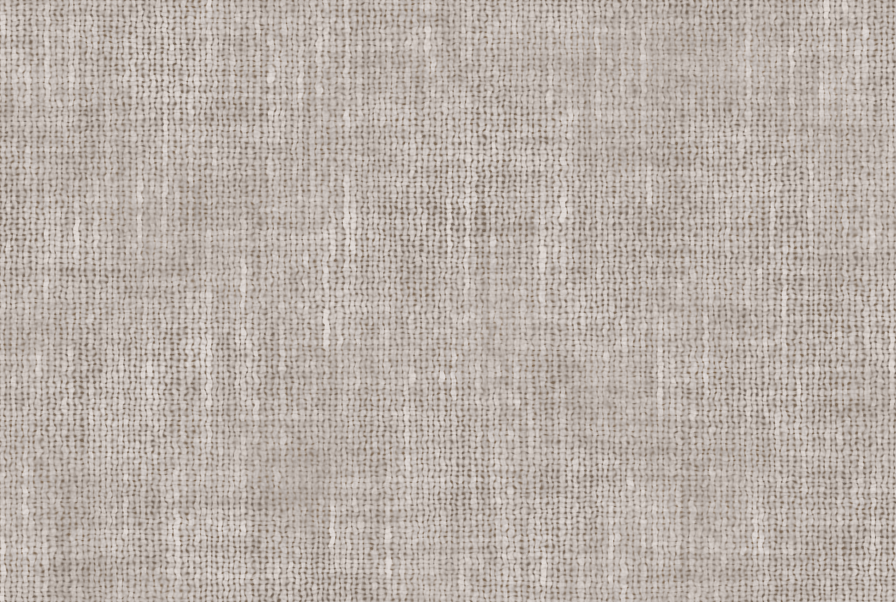
This texture is drawn by a WebGL 1 fragment shader. Its source:

```glsl
precision highp float;
// Pale linen cloth in plain weave: a nearly straight grid of upright and level
// yarns with small dark slits between them. Gradient noise varies the yarns in
// thickness and tone, breaks up the slits and fades the weave in broad patches.
uniform vec2 u_resolution;

vec2 gradientAt(vec2 cell) {
  vec3 h = fract(cell.xyx * vec3(0.1031, 0.1030, 0.0973));
  h += dot(h, h.yzx + 33.33);
  float angle = 6.2832 * fract((h.x + h.y) * h.z);
  return vec2(cos(angle), sin(angle));
}

// Gradient noise, roughly -0.7 to 0.7
float noise(vec2 p) {
  vec2 i = floor(p), f = fract(p);
  vec2 u = f * f * f * (f * (f * 6.0 - 15.0) + 10.0);
  float a = dot(gradientAt(i), f);
  float b = dot(gradientAt(i + vec2(1.0, 0.0)), f - vec2(1.0, 0.0));
  float c = dot(gradientAt(i + vec2(0.0, 1.0)), f - vec2(0.0, 1.0));
  float d = dot(gradientAt(i + 1.0), f - 1.0);
  return mix(mix(a, b, u.x), mix(c, d, u.x), u.y);
}

vec3 linen(vec2 p) {
  // Yarn grid: uneven spacing, slight bends and a small wobble at each crossing
  vec2 q = p * vec2(97.0, 110.0);
  q.x += 0.9 * noise(p * vec2(11.0, 1.5)) + 0.45 * noise(p * vec2(60.0, 70.0) + 11.0);
  q.y += 0.9 * noise(p * vec2(2.5, 9.0) + 37.0) + 0.55 * noise(p * vec2(65.0, 60.0) + 5.0);
  vec2 yarn = floor(q);
  vec2 across = abs(fract(q) - 0.5);

  // Slow changes along each single yarn, and quick ones from knot to knot
  float warpVary = noise(vec2(yarn.x * 7.31 + 0.4, p.y * 4.0));
  float weftVary = noise(vec2(p.x * 4.0, yarn.y * 5.37 + 90.3));
  float lump = noise(vec2(yarn.x * 3.37 + 50.2, p.y * 50.0));
  float knot = noise(p * vec2(75.0, 62.0) + 170.0);

  // Gaps narrow where yarns swell; the darkest slits lie where gaps cross
  float warpEdge = 0.15 + 0.14 * warpVary + 0.22 * lump;
  float weftEdge = 0.10 + 0.16 * weftVary + 0.16 * knot;
  float warpGap = smoothstep(warpEdge, 0.5, across.x);
  float weftGap = smoothstep(weftEdge, 0.5, across.y);
  float slit = warpGap * (0.3 + 0.7 * weftGap) * (1.0 + 0.9 * knot);

  // Over and under crossings
  float over = 1.0 - 2.0 * mod(yarn.x + yarn.y, 2.0);
  float relief = over * (weftGap - warpGap) * 0.07;

  // Broad patches of tight and open weave
  float patches = noise(p * vec2(3.2, 4.0) + 21.0) + 0.6 * noise(p * vec2(9.0, 7.0) + 63.0);
  float depth = clamp(1.0 + 0.6 * patches, 0.5, 1.5);

  float tone = 0.6 + depth * (0.25 - 0.94 * slit - 0.12 * weftGap + relief);
  tone += 0.17 * warpVary + 0.13 * weftVary + 0.14 * lump + 0.12 * knot;
  tone += 0.07 * noise(p * 5.0 + 130.0) + 0.1 * noise(p * 14.0 + 44.0);
  // Fibre grain
  tone += 0.2 * noise(p * vec2(230.0, 200.0) + 7.0);

  // Paler slubs: stretches of thick upright yarn
  tone += 0.1 * smoothstep(0.3, 0.55, warpVary + 0.3 * lump) * (1.0 - warpGap);
  tone = clamp(tone, -0.25, 1.1);

  vec3 shade = vec3(0.53, 0.48, 0.44), flax = vec3(0.85, 0.82, 0.80);
  vec3 colour = mix(shade, flax, tone);
  // Raw fibre shows warmer inside some slits
  float warmth = 0.5 + 1.5 * noise(p * vec2(14.0, 22.0) + 80.0);
  return colour + vec3(0.03, 0.0, -0.04) * warmth * (slit - 0.2);
}

void main() {
  // Four samples per pixel smooth the yarn edges
  vec3 sum = vec3(0.0);
  for (int j = 0; j < 2; j++) {
    for (int i = 0; i < 2; i++) {
      vec2 offset = 0.5 * vec2(float(i), float(j)) - 0.25;
      sum += linen((gl_FragCoord.xy + offset) / u_resolution.y);
    }
  }
  gl_FragColor = vec4(sum / 4.0, 1.0);
}
```
